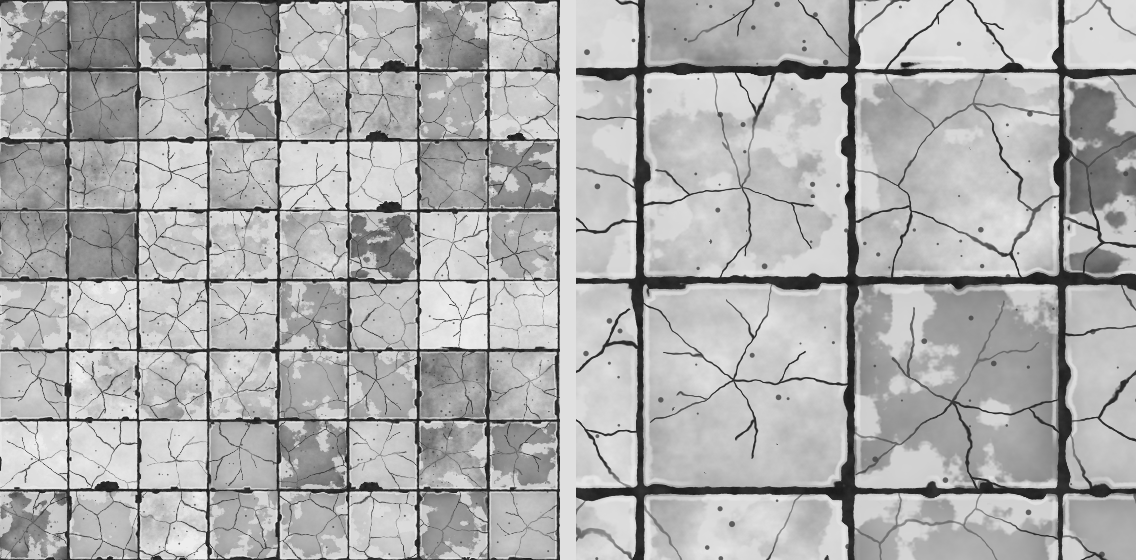
Left, the full canvas; right, a detail of the centre.
Give the GLSL for this texture, as a WebGL 2 fragment shader.

```glsl
#version 300 es
precision highp float;
// Eight by eight grid of worn, crackled grey ceramic tiles in dark grout.
// Each tile hashes its own tone, dirt and chips; its cracks are either
// branching rays or warped Voronoi borders, all measured in tile units.

uniform vec2 u_resolution;
out vec4 fragColor;

const float TILES = 8.0;
const float TAU = 6.28318;
const float GROUT = 0.15;
const float CRACK = 0.17;
const float GLAZE = 0.91;

float hash(vec2 p) {
  return fract(sin(dot(p, vec2(127.1, 311.7))) * 43758.545);
}

vec2 hash2(vec2 p) {
  return vec2(hash(p), hash(p + 57.3));
}

float noise(vec2 p) {
  vec2 i = floor(p), f = fract(p);
  f = f * f * (3.0 - 2.0 * f);
  return mix(mix(hash(i), hash(i + vec2(1, 0)), f.x),
             mix(hash(i + vec2(0, 1)), hash(i + 1.0), f.x), f.y);
}

float fbm(vec2 p) {
  float sum = 0.0, amp = 0.5;
  for (int i = 0; i < 5; i++) {
    sum += amp * noise(p);
    p = p * 2.03 + 17.1;
    amp *= 0.5;
  }
  return sum;
}

// Coverage of a shape whose signed distance is d.
float fill(float d, float aa) {
  return 1.0 - smoothstep(-aa, aa, d);
}

float boxDist(vec2 p, vec2 halfSize, float radius) {
  vec2 q = abs(p) - halfSize + radius;
  return length(max(q, 0.0)) + min(max(q.x, q.y), 0.0) - radius;
}

float segmentDist(vec2 p, vec2 dir, float len) {
  return length(p - dir * clamp(dot(p, dir), 0.0, len));
}

// Rays from one point, each with a side branch.
float rayCracks(vec2 p, vec2 seed) {
  float d = 1.0, turn = hash(seed) * TAU;
  for (float i = 0.0; i < 5.0; i++) {
    vec2 h = hash2(seed + i * 3.7);
    float a = turn + TAU * (i + 0.6 * h.x) / 5.0;
    float b = a + (h.y > 0.5 ? 0.8 : -0.8);
    vec2 dir = vec2(cos(a), sin(a));
    d = min(d, segmentDist(p, dir, 0.3 + 0.7 * h.y));
    d = min(d, segmentDist(p - dir * (0.15 + 0.2 * h.x), vec2(cos(b), sin(b)), 0.5 * h.x));
  }
  return d;
}

// Distance to the nearest border between Voronoi cells.
float cellCracks(vec2 p, vec2 seed) {
  vec2 base = floor(p), nearest = vec2(9.0);
  for (int k = 0; k < 25; k++) {
    vec2 c = base + vec2(k % 5 - 2, k / 5 - 2);
    vec2 r = c + hash2(c + seed) - p;
    if (dot(r, r) < dot(nearest, nearest)) nearest = r;
  }
  float d = 9.0;
  for (int k = 0; k < 25; k++) {
    vec2 c = base + vec2(k % 5 - 2, k / 5 - 2);
    vec2 r = c + hash2(c + seed) - p, gap = r - nearest;
    if (dot(gap, gap) > 0.0001) d = min(d, dot(0.5 * (r + nearest), normalize(gap)));
  }
  return d;
}

// Scattered dark pits, one candidate per small cell.
float pits(vec2 p, float density, float aa) {
  vec2 c = floor(p), h = hash2(c + 9.1);
  float radius = mix(0.08, 0.28, h.y * h.y);
  return step(h.x, density) * fill(length(fract(p) - 0.3 - 0.4 * hash2(c + 2.7)) - radius, aa);
}

void main() {
  vec2 p = gl_FragCoord.xy / u_resolution * TILES + vec2(0.025, 0.005);
  float aa = 0.7 * TILES / min(u_resolution.x, u_resolution.y);
  vec2 id = mod(floor(p), TILES), seed = id * 7.31 + 3.0;
  vec2 q = fract(p) - 0.5 - 0.016 * (hash2(seed + 1.3) - 0.5);
  vec2 s = q + seed;
  float age = mix(hash(seed + 4.1), 1.0, 0.3 * smoothstep(4.5, 7.0, id.y));
  float dirt = pow(hash(seed + 8.9), 2.0);
  float mottle = fbm(s * 4.0), grain = fbm(s * 24.0);

  // Ragged outline, with a large chip on the lower rim of some tiles.
  float bites = smoothstep(0.62, 0.85, noise(s * 8.0)) * 0.03;
  float outline = boxDist(q, vec2(0.485), 0.02) + bites + 0.014 * (grain - 0.5);
  vec2 chipAt = vec2(0.9 * hash(seed + 6.2) - 0.45, -0.49);
  float chipSize = 0.14 * smoothstep(0.65, 1.0, hash(seed + 2.2));
  float chip = length((q - chipAt) * vec2(0.8, 1.2)) - chipSize + 0.08 * (grain - 0.5);
  outline = max(outline, chipSize > 0.02 ? -chip : -1.0);
  float depth = max(-outline, 0.0);

  // Glaze tone, cloudy stains, shaded border and pale worn patches.
  float tone = GLAZE - 0.37 * pow(age, 1.5);
  tone += (mottle - 0.48) * mix(0.10, 0.50, dirt) + (grain - 0.48) * mix(0.03, 0.14, dirt);
  tone -= mix(0.02, 0.17, age) * exp(-depth * 10.0);
  float soot = smoothstep(0.7, 0.0, length(q - (hash2(seed + 5.5) - 0.5)));
  tone -= 0.35 * soot * dirt * smoothstep(0.35, 0.65, mottle);
  float worn = smoothstep(0.62, 0.7, fbm(s * 5.0 + 31.0) + 0.22 * exp(-depth * 6.0));
  tone = mix(tone, 0.87, 0.8 * worn * step(0.45, hash(seed + 7.7)));
  float rim = smoothstep(0.006, 0.015, depth) * smoothstep(0.036, 0.022, depth);
  tone = mix(tone, 0.93, 0.6 * rim * smoothstep(0.2, 0.6, noise(s * 5.0 + 12.0)));
  float density = mix(0.012, 0.16, dirt) * smoothstep(0.3, 0.6, mottle);
  tone = mix(tone, 0.25, 0.8 * pits(s * 18.0, density, aa * 18.0));

  // Hairline cracks, bent by noise and fading along their length.
  vec2 bend = vec2(fbm(s * 4.0 + 5.0), fbm(s * 4.0 + 43.0)) - 0.48;
  vec2 w = q + 0.16 * bend;
  float crack = hash(seed + 3.9) < 0.6
    ? rayCracks(w - 0.24 * (hash2(seed + 9.6) - 0.5), seed)
    : cellCracks(w * 2.1 + 0.5, seed) / 2.1;
  float strength = mix(0.45, 1.0, smoothstep(0.25, 0.6, noise(s * 3.0 + 71.0)));
  tone = mix(tone, CRACK, strength * fill(crack - mix(0.003, 0.007, noise(s * 2.0)), aa));

  float grout = GROUT + 0.16 * (fbm(p * 20.0) - 0.45);
  tone = mix(grout, clamp(tone, 0.1, 0.93), fill(outline, aa));
  fragColor = vec4(vec3(tone), 1.0);
}
```
